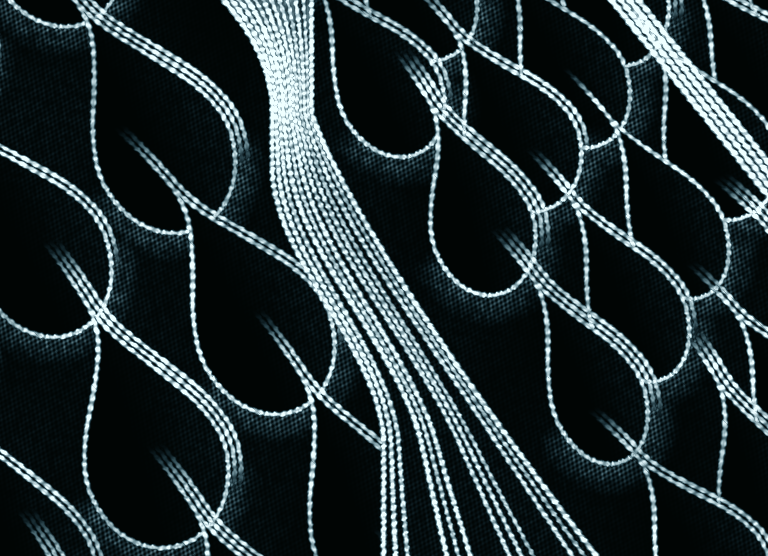
A WebGL 2 fragment shader for this pattern:

```glsl
#version 300 es
precision highp float;
// Dark pleated cloth seen edge on: columns of teardrop folds with pale stitched rims,
// crossed by a bundle of bright cords that fans out downwards.
// One light value is painted fold by fold, then toned from black to icy white.
uniform vec2 u_resolution;
out vec4 outColor;

const float TAU = 6.2831853;
const vec3 DEEP = vec3(0.005, 0.02, 0.016);
const vec3 HIGHLIGHT = vec3(0.87, 0.93, 0.95);
const vec3 TONE_CURVE = vec3(1.45, 1.15, 1.05);
const float CORD_RADIUS = 0.0050;
const float CORD_GAP = 0.0115;
const float STITCH = 0.0165;
const float WEAVE = 0.0105;
const float BEND = 0.6;
const int CORDS = 12;

float hash(vec2 p) {
    vec3 q = fract(p.xyx * vec3(0.1031, 0.1030, 0.0973));
    q += dot(q, q.yzx + 33.33);
    return fract((q.x + q.y) * q.z);
}

float noise(vec2 p) {
    vec2 i = floor(p), f = fract(p);
    f = f * f * (3.0 - 2.0 * f);
    return mix(mix(hash(i), hash(i + vec2(1, 0)), f.x),
               mix(hash(i + vec2(0, 1)), hash(i + vec2(1, 1)), f.x), f.y);
}

// Fine diagonal dots of the cloth
float weave(vec2 p) {
    vec2 g = vec2(p.x + 0.5 * p.y, p.y - 0.5 * p.x) * TAU / WEAVE;
    return (0.5 + 0.5 * sin(g.x) * sin(g.y * 0.7)) * (0.4 + 0.9 * noise(p * 130.0));
}

// Twisted cord: d is the distance across it, s the length along it
float cord(float d, float s, float radius) {
    if (abs(d) > 2.0 * radius) return 0.0;
    float fray = noise(vec2(s, d) * 230.0 + 500.0) - 0.5;
    float twist = sin(TAU * s / STITCH + d / radius + 2.0 * noise(vec2(s * 40.0 + 90.0, 3.0)));
    float soft = 0.5 / u_resolution.y;
    float body = 1.0 - smoothstep(radius * 0.4 - soft, radius * 1.15 + soft,
                                  abs(d) - 0.0007 * twist - 0.0014 * fray);
    return body * (0.92 + 0.13 * twist + 0.4 * fray);
}

// Teardrop fold: long neck above its widest point, half ellipse below
void paintFold(vec2 p, vec2 centre, float size, vec2 id, inout float light) {
    vec2 axis = normalize(vec2(mix(0.22, 0.55, hash(id)), 1.0));
    vec2 q = p - centre;
    q = vec2(q.x * axis.y - q.y * axis.x, dot(q, axis));
    if (abs(q.x) > 0.4 || abs(q.y) > 0.8) return;
    float width = size * mix(0.083, 0.104, hash(id + 7.3));
    float neck = 0.25 * size, base = 0.12 * size, up = max(-q.y, 0.0);
    q.x += BEND * up * up / size;
    float h = clamp(1.0 - up / neck, 0.0, 1.0);
    float slope = 6.0 * width * h * (1.0 - h) / neck;
    float d = (abs(q.x) - width * h * h * (3.0 - 2.0 * h)) / sqrt(1.0 + slope * slope);
    float s = q.y;
    if (q.y > 0.0) {
        vec2 r = vec2(width, base);
        float k = length(q / r);
        d = k * (k - 1.0) / max(length(q / (r * r)), 0.001);
        s = atan(q.y / base, abs(q.x) / width) * base;
    }
    // Shadowed hollow, and lit cloth under the rim
    float cloth = weave(p);
    float hollow = 0.13 * cloth * smoothstep(-0.3, 1.0, q.x / width);
    light = mix(light, hollow, 1.0 - smoothstep(-0.002, 0.001, d));
    float under = smoothstep(0.0, 0.07, q.y) * step(0.0, d) * (1.0 - smoothstep(0.0, 0.07, d));
    light = max(light, 0.5 * under * cloth);
    // Rim cord, with companions along the right flank
    float tail = 1.0 - smoothstep(0.27, 0.36, up / size);
    float flank = smoothstep(0.0, 0.008, q.x) * (1.0 - smoothstep(0.0, 0.7 * base, q.y));
    float companions = floor(hash(id + 3.1) * 2.8), glint = mix(0.78, 1.15, noise(p * 6.0 + 9.0));
    for (int k = 0; k < 3; k++) {
        float n = float(k), seen = k == 0 ? 1.0 : flank * step(n, companions);
        light = max(light, cord(d - n * CORD_GAP, s + n * 0.007, CORD_RADIUS) * seen * tail * glint);
    }
}

// Left and right borders of the bundle at depth y
vec2 bundleSpan(float y) {
    float fan = max(0.2 - y, 0.0);
    return vec2(0.49 - 2.2 * fan * fan + 0.2 * smoothstep(0.3, 0.8, y),
                0.56 + 0.67 * pow(max(y - 0.2, 0.0), 1.2));
}

float cordX(float n, float y) {
    if (n >= float(CORDS)) return 1.1 + 0.8 * y + CORD_GAP * 1.4 * (n - float(CORDS)); // side bundle
    float grouped = (floor(n / 3.0) + 0.19 * mod(n, 3.0)) / 3.38;
    vec2 span = bundleSpan(y);
    return mix(span.x, span.y, mix(n / float(CORDS - 1), grouped, smoothstep(0.25, 0.9, y)));
}

void paintBundle(vec2 p, inout float light) {
    vec2 span = bundleSpan(p.y);
    float inside = smoothstep(-0.003, 0.003, min(p.x - span.x, span.y - p.x));
    float packed = 0.55 * (1.0 - smoothstep(0.1, 0.45, p.y));
    light = mix(light, 0.12 * weave(p) + packed * noise(p * vec2(150, 60)), inside);
    for (int i = 0; i < CORDS + 4; i++) {
        float n = float(i), x = cordX(n, p.y), slope = (cordX(n, p.y + 0.004) - x) / 0.004;
        float d = (p.x - x) / sqrt(1.0 + slope * slope), kind = hash(vec2(n, 2));
        float strand = cord(d, p.y * 1.2 + hash(vec2(n, 5)), CORD_RADIUS * mix(0.85, 1.3, kind));
        light = max(light, strand * mix(0.85, 1.25, kind) + 0.2 * packed * step(0.2, strand));
    }
}

void main() {
    vec2 p = vec2(gl_FragCoord.x, u_resolution.y - gl_FragCoord.y) / u_resolution.y;
    float light = 0.12 * weave(p) * noise(p * 5.0);
    // Wide columns left of the bundle, narrow ones right of it
    for (int k = 0; k < 54; k++) {
        float column = 7.0 - float(k / 6), i = float(k % 6) - 1.0;
        bool wide = column < 2.0;
        vec2 id = vec2(column, i) + 20.0;
        float row = i + 0.5 * mod(column + 2.0, 2.0) + 0.2 * (hash(id + 1.7) - 0.5);
        float y = wide ? 0.09 + 0.361 * row : 0.144 + 0.298 * row;
        float x = (wide ? 0.325 * column - 0.1 : 0.173 * column + 0.34) + (wide ? 0.55 : 0.68) * (y - 0.144);
        paintFold(p, vec2(x, y), wide ? 1.25 : 1.0, id, light);
    }
    paintBundle(p, light);
    outColor = vec4(DEEP + HIGHLIGHT * pow(vec3(clamp(light, 0.0, 1.05)), TONE_CURVE), 1.0);
}
```
